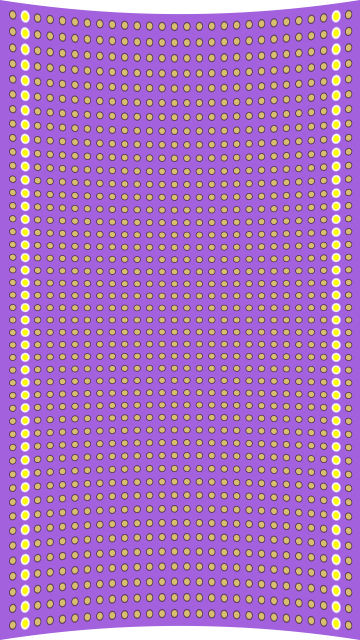
A WebGL 1 fragment shader for this pattern:

```glsl
precision highp float;
uniform vec2 u_resolution;

#define COLUMNS 28.0
#define ROWS 45.0
#define FIRST_COLUMN 0.0355
#define COLUMN_PITCH 0.03455
#define ROW_ANGLE 0.0246
#define VIEW_DEPTH 0.798
#define WAIST 0.956
#define DOT_RADII vec2(0.288, 0.268)
#define OUTLINE_WIDTH 0.055
#define GLOW_RADIUS 0.355
#define CORE_RADIUS 0.235

const vec3 PURPLE = vec3(0.64, 0.38, 0.87);
const vec3 TAN = vec3(0.85, 0.74, 0.44);
const vec3 OUTLINE = vec3(0.25, 0.16, 0.24);
const vec3 YELLOW = vec3(1.0, 0.98, 0.03);
const vec3 WHITE = vec3(1.0);

// Coverage of the inside of a signed distance, softened over one width.
float coverage(float dist, float softness) {
  return clamp(0.5 - dist / softness, 0.0, 1.0);
}

// Approximate signed distance to an axis-aligned ellipse.
float ellipseDistance(vec2 p, vec2 radii) {
  vec2 q = p / radii;
  float k = length(q);
  return k * (k - 1.0) / max(length(q / radii), 0.001);
}

void main() {
  vec2 uv = gl_FragCoord.xy / u_resolution;

  // The sheet is bent around a vertical axis, so it narrows at mid-width.
  float side = 2.0 * uv.x - 1.0;
  float stretch = mix(WAIST, 1.0, side * side);
  float height = (uv.y - 0.5) / stretch;

  // Grid position: even columns, rows spreading away from the centre.
  float column = (uv.x - FIRST_COLUMN) / COLUMN_PITCH;
  float row = atan(height / VIEW_DEPTH) / ROW_ANGLE;
  float lastRow = 0.5 * (ROWS - 1.0);
  vec2 grid = vec2(column, row);
  vec2 cell = clamp(floor(grid + 0.5), vec2(0.0, -lastRow),
                    vec2(COLUMNS - 1.0, lastRow));
  vec2 local = grid - cell;
  float pixel = 1.0 / (COLUMN_PITCH * u_resolution.x);

  // Outlined tan dots.
  float dotDistance = ellipseDistance(local, DOT_RADII);
  vec3 plain = mix(PURPLE, OUTLINE, coverage(dotDistance, pixel));
  plain = mix(plain, TAN, coverage(dotDistance + OUTLINE_WIDTH, pixel));

  // Glowing dots with a soft white halo.
  float radius = length(local);
  vec3 lit = mix(PURPLE, WHITE, coverage(radius - GLOW_RADIUS, 1.3 * pixel));
  lit = mix(lit, YELLOW, coverage(radius - CORE_RADIUS, 1.3 * pixel));

  // The second column from either side is lit.
  float fromSide = min(cell.x, COLUMNS - 1.0 - cell.x);
  vec3 color = abs(fromSide - 1.0) < 0.5 ? lit : plain;

  // Curved top and bottom edges of the sheet.
  float edge = abs(uv.y - 0.5) - 0.5 * stretch;
  color = mix(WHITE, color, coverage(edge, 1.0 / u_resolution.y));
  gl_FragColor = vec4(color, 1.0);
}
```
